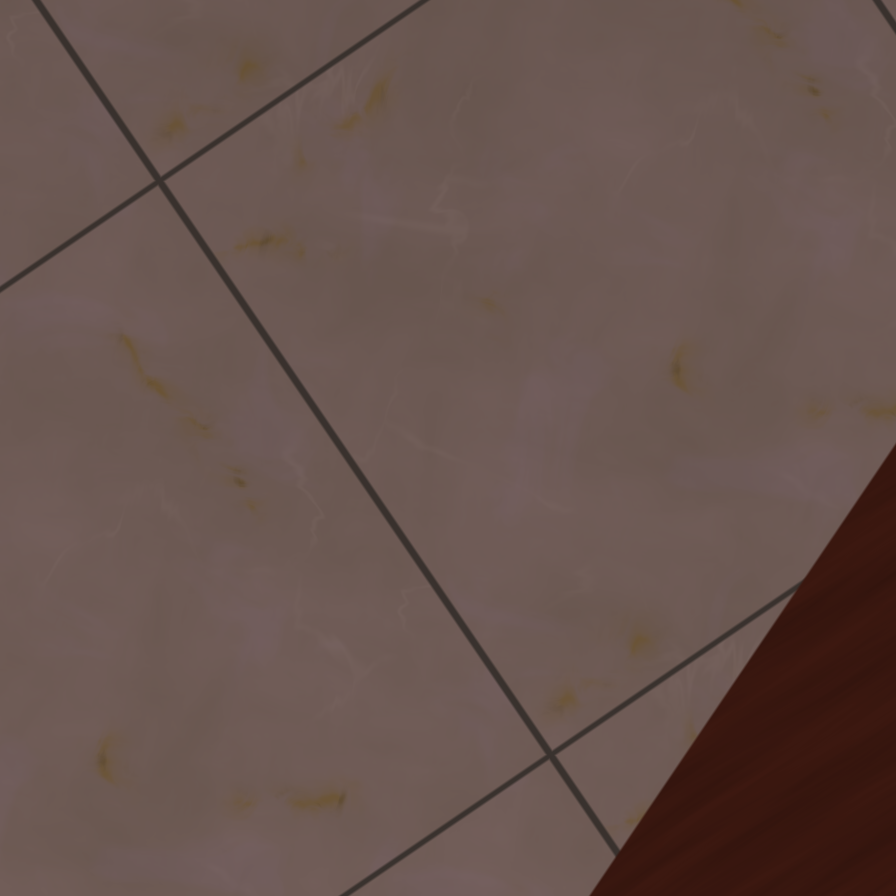
Write a Shadertoy shader that draws this texture.

```glsl
#define TILE_SIZE 0.775
#define TILE_CORNER vec2(0.178, 0.798)
#define TILE_AXIS vec2(0.826, 0.563)
#define GROUT_HALF vec2(0.0040, 0.0030)
#define EDGE_SOFT 0.0018
#define STONE_DARK vec3(0.405, 0.335, 0.305)
#define STONE_LIGHT vec3(0.445, 0.365, 0.350)
#define STAIN_COLOR vec3(0.41, 0.31, 0.12)
#define GROUT_COLOR vec3(0.205, 0.180, 0.165)
#define WOOD_COLOR vec3(0.220, 0.088, 0.058)
#define WOOD_POINT vec2(1.0, 0.505)
#define WOOD_NORMAL vec2(0.828, -0.561)

const float PI = 3.14159;

vec2 hash2(vec2 p) {
    p = vec2(dot(p, vec2(127.1, 311.7)), dot(p, vec2(269.5, 183.3)));
    return fract(sin(p) * 43758.5);
}

// Layered, warped sines, roughly -1 to 1
float clouds(vec2 p) {
    float sum = 0.0, amp = 0.6;
    for (int i = 0; i < 5; i++) {
        p += 0.6 * sin(p.yx * 1.3 + float(i));
        sum += amp * sin(p.x) * cos(p.y);
        p = mat2(0.8, 0.6, -0.6, 0.8) * p * 1.8;
        amp *= 0.55;
    }
    return sum;
}

// Cellular noise: gap between the two nearest cell points
float cellGap(vec2 p) {
    vec2 cell = floor(p);
    float near = 8.0, next = 8.0;
    for (int y = -1; y <= 1; y++)
    for (int x = -1; x <= 1; x++) {
        vec2 c = cell + vec2(x, y);
        float d = length(c + hash2(c) - p);
        next = min(next, max(near, d));
        near = min(near, d);
    }
    return next - near;
}

// Soft halo with a thin core around a segment
float vein(vec2 q, vec2 a, vec2 b, float width) {
    vec2 along = b - a;
    float h = clamp(dot(q - a, along) / dot(along, along), 0.0, 1.0);
    float d = length(q - a - along * h) / width;
    return 0.45 * exp(-d * d) + 0.55 * exp(-12.0 * d * d);
}

// Ochre marks, the same on every tile
float stains(vec2 q) {
    vec2 w = q + 0.016 * vec2(clouds(q * 24.0), clouds(q * 24.0 + 7.0));
    float s = 0.9 * vein(w, vec2(0.83, 0.14), vec2(0.85, 0.47), 0.020);
    s += 0.8 * vein(w, vec2(0.19, 0.10), vec2(0.37, 0.06), 0.024);
    s += 0.8 * vein(w, vec2(0.05, 0.945), vec2(0.21, 0.935), 0.030);
    // Broken diagonal chain
    for (int i = 0; i < 4; i++) {
        float t = float(i) / 3.0;
        vec2 center = mix(vec2(0.09, 0.17), vec2(0.66, 0.85), t);
        center.y += 0.035 * sin(PI * t);
        float angle = 0.6 + 1.57 * sin(PI * t);
        vec2 reach = (0.045 + 0.03 * cos(2.0 * PI * t)) * vec2(cos(angle), sin(angle));
        s += 0.85 * vein(w, center - reach, center + reach, 0.022);
    }
    return clamp(s * smoothstep(-0.45, 0.45, clouds(q * 34.0 + 3.0)), 0.0, 1.0);
}

vec3 stone(vec2 q) {
    float mottling = 0.5 + 0.38 * clouds(q * 9.0) + 0.12 * clouds(q * 37.0);
    vec3 color = mix(STONE_DARK, STONE_LIGHT, clamp(mottling, 0.0, 1.0));
    // Pale hairlines and lilac patches
    float hairline = 1.0 - smoothstep(0.0, 0.07, cellGap(q * 4.0 + 0.25 * clouds(q * 12.0)));
    color += 0.018 * hairline * smoothstep(0.0, 0.6, clouds(q * 7.0 + 5.0));
    color += vec3(0.008, 0.006, 0.022) * smoothstep(0.25, 0.8, clouds(q * 13.0 + 11.0));
    float stain = stains(q);
    color = mix(color, STAIN_COLOR, 0.65 * stain);
    return color * (1.0 - 0.14 * stain * smoothstep(0.2, 0.8, clouds(q * 60.0)));
}

vec3 wood(vec2 p) {
    // Grain drawn out along its direction
    vec2 g = vec2(dot(p, vec2(0.83, 0.56)), dot(p, vec2(-0.56, 0.83)));
    float grain = 0.6 * clouds(g * vec2(5.0, 75.0)) + 0.4 * clouds(g * vec2(12.0, 190.0));
    return WOOD_COLOR * (1.0 + 0.13 * grain);
}

void mainImage(out vec4 fragColor, in vec2 fragCoord) {
    vec2 p = fragCoord / iResolution.xy;
    float soft = max(EDGE_SOFT, 1.0 / iResolution.y);

    // Rotated square tiling
    vec2 r = p - TILE_CORNER;
    vec2 local = vec2(dot(r, TILE_AXIS), dot(r, vec2(TILE_AXIS.y, -TILE_AXIS.x))) / TILE_SIZE;
    vec2 q = fract(local);
    vec3 color = stone(q) * (1.0 + 0.04 * (0.5 - p.y));

    // Grout lines
    vec2 gap = min(q, 1.0 - q) * TILE_SIZE;
    vec2 line = 1.0 - smoothstep(GROUT_HALF - soft, GROUT_HALF + soft, gap);
    color = mix(color, GROUT_COLOR, 0.92 * max(line.x, line.y));

    // Wooden corner
    float side = dot(p - WOOD_POINT, WOOD_NORMAL);
    color = mix(color, wood(p), smoothstep(-soft, soft, side));
    fragColor = vec4(color, 1.0);
}
```
